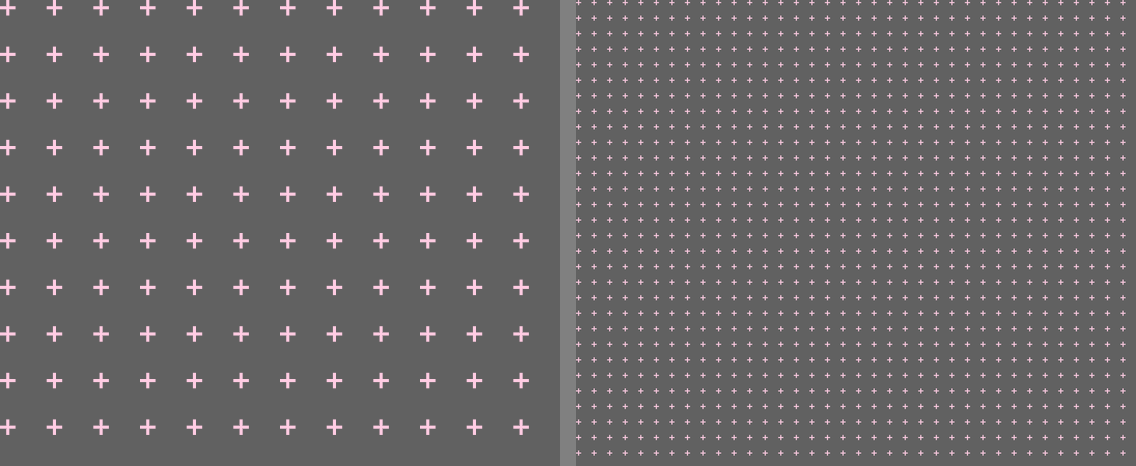
Left, the tile; right, the same tile 3 across and 3 down.
Write a Shadertoy shader that draws this pattern.

```glsl
// Box-filtered coverage of a centred bar; all sizes are in cells
float bar(vec2 p, vec2 halfSize, vec2 pixel) {
    vec2 cover = clamp((halfSize - abs(p)) / pixel + 0.5, 0.0, 1.0);
    return cover.x * cover.y;
}

float plusSign(vec2 p, float halfLength, float halfWidth, vec2 pixel) {
    float across = bar(p, vec2(halfLength, halfWidth), pixel);
    float upright = bar(p, vec2(halfWidth, halfLength), pixel);
    return max(across, upright);
}

void mainImage(out vec4 fragColor, in vec2 fragCoord) {
    // Whole number of cells on both axes
    vec2 repeats = vec2(12.0, 10.0);
    vec2 pixel = repeats / iResolution.xy;

    // Each plus touches the left and top sides of its cell
    vec2 centre = vec2(1.0, 5.0) / 6.0;
    vec2 p = fract(fragCoord * pixel - centre + 0.5) - 0.5;

    float ink = plusSign(p, 1.0 / 6.0, 1.0 / 30.0, pixel);

    vec3 grey = vec3(0.38);
    vec3 pink = vec3(1.0, 0.8, 0.89);
    fragColor = vec4(mix(grey, pink, ink), 1.0);
}
```
